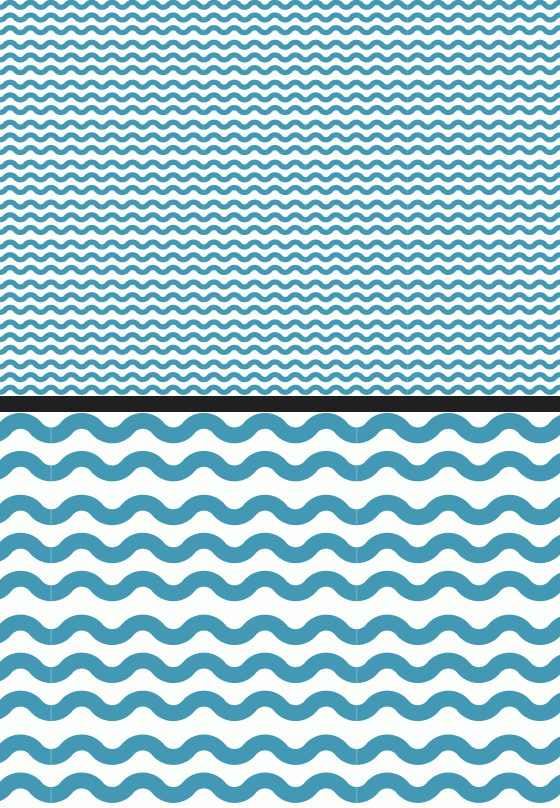
Top: the whole. Bottom: its middle third, enlarged.
Write a Shadertoy shader that draws this pattern.

```glsl
// Blue wavy stripes in groups of three on white, with faint vertical tile seams.

// Lengths are fractions of the canvas height.
const float WAVELENGTH    = 0.05144;
const float AMPLITUDE     = 0.0061;
const float HALF_WIDTH    = 0.0067;
const float GROUP_PITCH   = 0.1009;
const float ROW_STEP      = 0.0320;
const float FIRST_ROW     = 0.0122;  // below the top edge
const int   ROWS_PER_GROUP = 3;
const float WAVES_PER_TILE = 5.0;
const float SEAM_HALF_WIDTH = 0.0007;
const float SEAM_STRENGTH = 0.18;
const vec3  PAPER = vec3(0.99, 1.00, 0.99);
const vec3  BLUE  = vec3(0.263, 0.600, 0.703);

// Distance to a wave of tangent circular arcs, with a trough at x = 0.
float waveDistance(vec2 p) {
    float quarter = 0.25 * WAVELENGTH;
    float radius = (quarter * quarter + AMPLITUDE * AMPLITUDE) / (2.0 * AMPLITUDE);

    // Fold about the crest and measure from the inflection point.
    float fromCrest = abs(mod(p.x, WAVELENGTH) - 0.5 * WAVELENGTH);
    vec2 q = vec2(fromCrest - quarter, p.y);

    // Half a turn about the inflection maps the trough arc onto the crest arc.
    vec2 arcCenter = vec2(-quarter, AMPLITUDE - radius);
    float side = arcCenter.y * q.x - arcCenter.x * q.y;
    q *= side < 0.0 ? -1.0 : 1.0;
    return abs(length(q - arcCenter) - radius);
}

// Distance to the nearest row of the repeating group.
float stripeDistance(vec2 p) {
    float nearest = 1.0;
    for (int row = 0; row < ROWS_PER_GROUP; row++) {
        float y = p.y + FIRST_ROW + float(row) * ROW_STEP;
        y = mod(y + 0.5 * GROUP_PITCH, GROUP_PITCH) - 0.5 * GROUP_PITCH;
        nearest = min(nearest, waveDistance(vec2(p.x, y)));
    }
    return nearest;
}

// Distance to the nearest vertical joint between tiles.
float seamDistance(float x) {
    float tile = WAVES_PER_TILE * WAVELENGTH;
    return abs(mod(x + 0.5 * tile, tile) - 0.5 * tile);
}

float coverage(float signedDistance, float pixel) {
    return clamp(0.5 - signedDistance / pixel, 0.0, 1.0);
}

void mainImage(out vec4 fragColor, in vec2 fragCoord) {
    float pixel = 1.0 / iResolution.y;
    vec2 p = vec2(fragCoord.x, fragCoord.y - iResolution.y) * pixel;

    float ink = coverage(stripeDistance(p) - HALF_WIDTH, pixel);
    float seam = coverage(seamDistance(p.x) - SEAM_HALF_WIDTH, pixel);
    ink *= 1.0 - SEAM_STRENGTH * seam;

    fragColor = vec4(mix(PAPER, BLUE, ink), 1.0);
}
```
